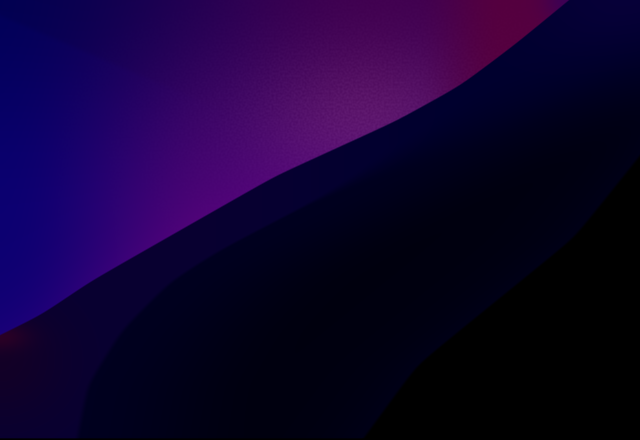
Write a Shadertoy shader that draws this background.

```glsl
float softRamp(float d) {
    return 0.5 * (d + sqrt(d * d + 0.0004));
}

float glow(vec2 p, vec2 center, vec2 size) {
    vec2 q = (p - center) / size;
    return exp(-dot(q, q));
}

vec2 gradientAt(vec2 cell) {
    float angle = 6.2832 * fract(sin(dot(cell, vec2(127.1, 311.7))) * 43758.5);
    return vec2(cos(angle), sin(angle));
}

float gradientNoise(vec2 p) {
    vec2 i = floor(p), f = fract(p);
    vec2 w = f * f * (3.0 - 2.0 * f);
    float a = dot(gradientAt(i), f);
    float b = dot(gradientAt(i + vec2(1, 0)), f - vec2(1, 0));
    float c = dot(gradientAt(i + vec2(0, 1)), f - vec2(0, 1));
    float d = dot(gradientAt(i + 1.0), f - 1.0);
    return mix(mix(a, b, w.x), mix(c, d, w.x), w.y);
}

// Height of the bright sheet's lower edge
float sheetEdge(float x) {
    return 0.238 + 0.71 * x + 0.29 * softRamp(x - 0.065) - 0.17 * softRamp(x - 0.14)
        - 0.17 * softRamp(x - 0.43) + 0.14 * softRamp(x - 0.62)
        + 0.3 * softRamp(x - 0.72) + 0.1 * softRamp(x - 0.807);
}

// Left border of the dark slope
float slopeEdge(float y) {
    return 0.12 + 0.13 * y + 0.3 * softRamp(y - 0.125) + 0.25 * softRamp(y - 0.25)
        + 0.4 * softRamp(y - 0.36) + 0.25 * softRamp(y - 0.43);
}

// Left border of the black corner
float cornerEdge(float y) {
    return 0.566 + 0.5 * y + 0.35 * softRamp(y - 0.17) - 0.3 * softRamp(y - 0.46);
}

vec3 sheetColor(vec2 p, float above) {
    vec3 top = mix(vec3(0.0, 0.0, 0.34), vec3(0.25, 0.0, 0.31), smoothstep(-0.05, 0.62, p.x));
    vec3 low = mix(vec3(0.04, 0.0, 0.44), vec3(0.25, 0.01, 0.44), smoothstep(0.0, 0.33, p.x));
    vec3 color = mix(low, top, smoothstep(0.5, 1.05, p.y));

    // Violet light along the edge, rose haze, crimson end
    color += vec3(0.06, 0.0, 0.03) * exp(-above * 9.0) * smoothstep(0.75, 0.3, p.x);
    color += vec3(0.1, 0.08, 0.03) * glow(p, vec2(0.58, 0.73), vec2(0.2, 0.16));
    color = mix(color, vec3(0.34, 0.0, 0.24), 0.9 * smoothstep(0.64, 0.79, p.x));
    color = mix(color, vec3(0.2, 0.0, 0.36), 0.7 * glow(p, vec2(0.885, 1.0), vec2(0.035, 0.05)));

    // Faint fold falling from the upper left
    float fold = p.y - (0.962 - 0.62 * p.x);
    color.b -= 0.025 * smoothstep(-0.006, 0.012, fold) * smoothstep(0.4, 0.1, p.x);
    return color;
}

void mainImage(out vec4 fragColor, in vec2 fragCoord) {
    vec2 p = fragCoord / iResolution.xy;
    float pixel = 1.0 / iResolution.y;
    float above = p.y - sheetEdge(p.x);
    float inSlope = p.x - slopeEdge(p.y);
    float inCorner = p.x - cornerEdge(p.y);

    // Navy band below the sheet
    vec3 color = mix(vec3(0.03, 0.0, 0.19), vec3(0.0, 0.0, 0.18), smoothstep(0.3, 0.75, p.x));
    color += vec3(0.04, 0.0, -0.04) * glow(p, vec2(0.0, 0.18), vec2(0.1, 0.13));
    color += vec3(0.1, 0.0, -0.01) * glow(p, vec2(0.0, 0.235), vec2(0.045, 0.03));
    color += vec3(0.025, 0.0, 0.04) * glow(p, vec2(0.98, 1.02), vec2(0.16, 0.15));

    // Dark slope, its border softening toward the upper right
    float blur = 0.006 + 0.12 * smoothstep(0.45, 0.85, p.x);
    float depth = smoothstep(0.0, 0.3, inSlope);
    vec3 slope = mix(vec3(0.0, 0.0, 0.12), vec3(0.0, 0.0, 0.055), depth);
    slope.b += 0.035 * exp(-abs(inCorner) * 14.0);
    slope.b += 0.03 * smoothstep(0.6, 0.95, p.y);
    color = mix(color, slope, smoothstep(-blur, blur, inSlope) * smoothstep(1.08, 0.72, p.y));

    // Black corner
    color = mix(color, vec3(0.0), smoothstep(-0.004, 0.004, inCorner));

    // Bright sheet with fine grain in its haze
    vec3 sheet = sheetColor(p, above);
    float grain = gradientNoise(p * vec2(290.0, 200.0));
    sheet += 0.035 * grain * glow(p, vec2(0.55, 0.75), vec2(0.25, 0.2));
    color = mix(color, sheet, smoothstep(-1.2 * pixel, 1.2 * pixel, above));

    // Thin shadow at the bottom
    color *= smoothstep(0.002, 0.002 + 1.5 * pixel, p.y);
    fragColor = vec4(clamp(color, 0.0, 1.0), 1.0);
}
```
